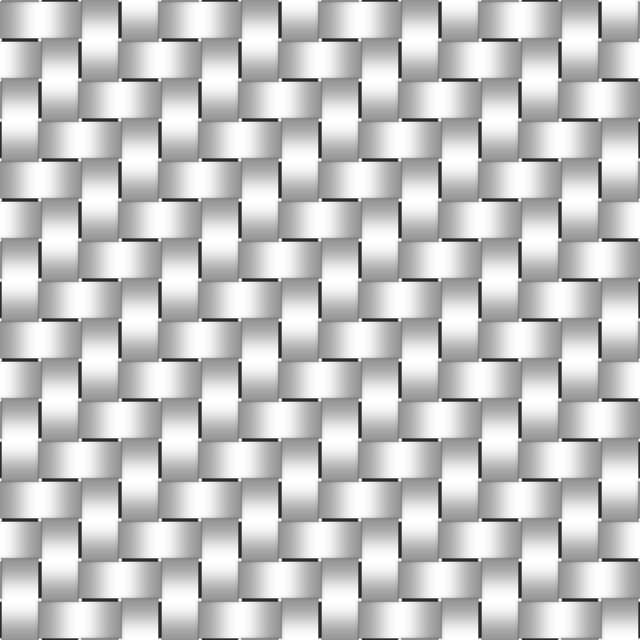
This pattern is drawn by a WebGL 1 fragment shader. Its source:

```glsl
precision highp float;
// Twill basket weave of glossy grey strips over dark gaps with white corners.

uniform vec2 u_resolution;

#define CELLS 16.0          // cells across and down, a multiple of 4
#define GAP 0.0417          // half gap between strips, in cells
#define STRIP_LIGHT 1.0
#define STRIP_DARK 0.60
#define GAP_DARK 0.16
#define SHADOW 0.22         // darkening where strips touch
#define SHADOW_WIDTH 0.03

float boxDistance(vec2 p, vec2 halfSize) {
  vec2 d = abs(p) - halfSize;
  return length(max(d, 0.0)) + min(max(d.x, d.y), 0.0);
}

// Bright in the middle of a strip, grey toward both ends.
float sheen(float along) {
  float u = abs(along) / (1.0 + GAP);
  return mix(STRIP_LIGHT, STRIP_DARK, smoothstep(0.03, 0.97, u));
}

void main() {
  vec2 q = gl_FragCoord.xy / u_resolution * CELLS;
  float pixel = CELLS / min(u_resolution.x, u_resolution.y);
  vec2 halfSize = vec2(1.0 + GAP, 0.5 - GAP);

  // Dark gaps, with small white squares where grid lines cross
  vec2 gridDistance = abs(fract(q + 0.5) - 0.5);
  float outsideCorner = max(gridDistance.x, gridDistance.y) - GAP;
  float ground = mix(STRIP_LIGHT, GAP_DARK,
                     clamp(0.5 + outsideCorner / pixel, 0.0, 1.0));

  // Nearby strips: phase 0 starts a horizontal one, phase 2 a vertical one
  float strips = 0.0;
  float coverage = 0.0;
  float nearest = 9.0;
  float second = 9.0;
  for (int j = -1; j <= 2; j++) {
    for (int i = -2; i <= 1; i++) {
      vec2 cell = floor(q) + vec2(float(i), float(j));
      float phase = mod(cell.x - cell.y - 1.0 + 4.0 * CELLS, 4.0);
      bool horizontal = phase < 0.5;
      bool vertical = abs(phase - 2.0) < 0.5;
      if (horizontal || vertical) {
        vec2 local = horizontal ? q - cell - vec2(1.0, 0.5)
                                : (q - cell - vec2(0.5, 0.0)).yx;
        float d = boxDistance(local, halfSize);
        float cover = clamp(0.5 - d / pixel, 0.0, 1.0);
        strips += cover * sheen(local.x);
        coverage += cover;
        second = min(second, max(nearest, d));
        nearest = min(nearest, d);
      }
    }
  }

  // Soft contact shadow along touching edges
  strips *= 1.0 - SHADOW * exp(-max(second, 0.0) / SHADOW_WIDTH);
  float grey = strips + ground * (1.0 - min(coverage, 1.0));
  gl_FragColor = vec4(vec3(grey), 1.0);
}
```
